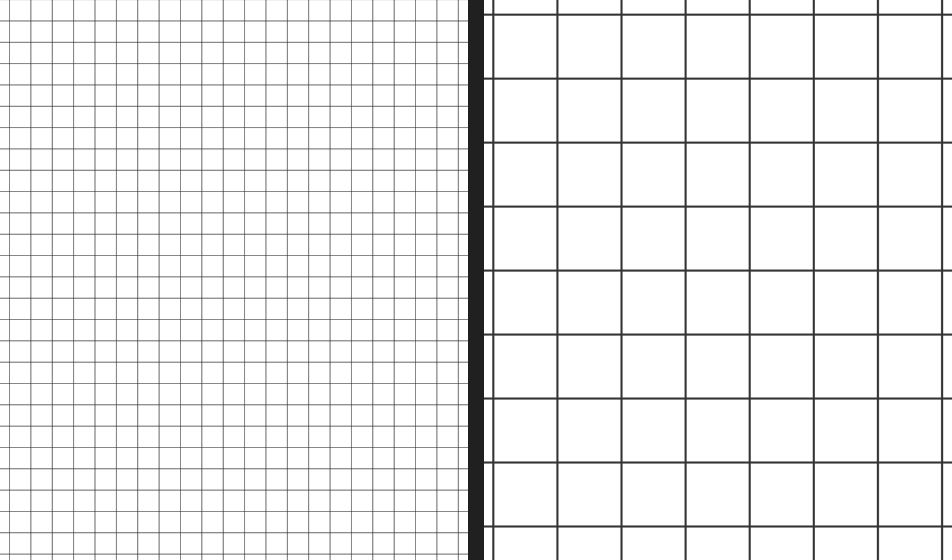
Left, the full canvas; right, a detail of the centre.
This pattern is drawn by a WebGL 2 fragment shader. Its source:

```glsl
#version 300 es
precision highp float;

uniform vec2 u_resolution;
out vec4 fragColor;

const vec2 REPEATS = vec2(21.9, 26.26);     // cells across and down the canvas
const vec2 FIRST_LINE = vec2(0.445, 0.277); // first line from lower left, in cells
const float LINE_WIDTH = 0.00125;           // share of canvas height
const float SOFTNESS = 1.2;                 // edge filter width, in pixels
const vec3 PAPER = vec3(1.0);
const vec3 INK = vec3(0.2);

// Share of the filter window covered by a line at the given distance.
vec2 lineCoverage(vec2 dist, float width, float window) {
    vec2 overlap = 0.5 * (width + window) - dist;
    return clamp(overlap, 0.0, min(width, window)) / window;
}

void main() {
    // Distance to the nearest vertical and horizontal line
    vec2 cell = gl_FragCoord.xy / u_resolution * REPEATS - FIRST_LINE;
    vec2 cellSize = u_resolution / (REPEATS * u_resolution.y);
    vec2 dist = abs(fract(cell + 0.5) - 0.5) * cellSize;

    // Both line sets, joined at the crossings
    vec2 coverage = lineCoverage(dist, LINE_WIDTH, SOFTNESS / u_resolution.y);
    float ink = 1.0 - (1.0 - coverage.x) * (1.0 - coverage.y);

    fragColor = vec4(mix(PAPER, INK, ink), 1.0);
}
```
